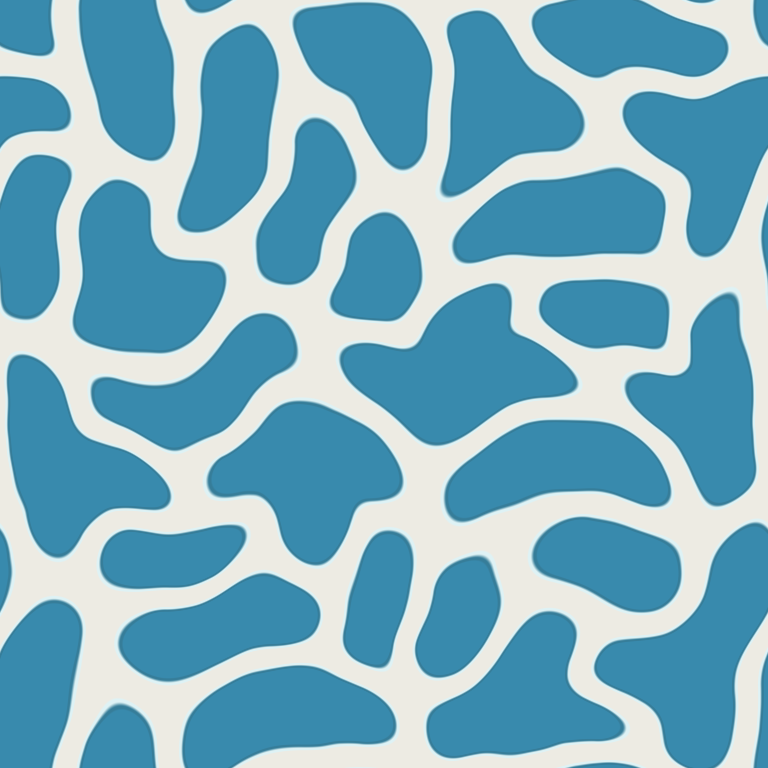
A Shadertoy shader for this pattern:

```glsl
// Seamless pattern of rounded, interlocking blue blobs parted by even cream channels.

#define GRID 9.0          // lattice nodes per side, a multiple of 3
#define JITTER 0.5        // node scatter, in lattice steps
#define TIP_PULL 0.15     // how far arm tips draw back to their root
#define HALF_CHANNEL 0.135
#define ROUNDING 0.18     // softness of the blob corners
#define WEBBING 0.25      // fillet where arms meet
#define OPPOSED 0.7       // chance that both nodes of a slot go to different roots
#define EDGE 0.0019       // edge softness, in canvas units
#define SEED 4.7

const float TAU = 6.2831853;
const vec3 BLUE = vec3(0.22, 0.54, 0.68);
const vec3 BLUE_RIM = vec3(0.21, 0.49, 0.60);
const vec3 CREAM = vec3(0.93, 0.92, 0.89);
const vec3 CREAM_RIM = vec3(0.87, 0.95, 0.96);

// Sine hash that repeats with the lattice.
vec2 hashWrapped(vec2 cell, float salt) {
    vec2 c = floor(mod(cell + 0.5, GRID)) + salt;
    return fract(sin(vec2(dot(c, vec2(127.1, 311.7)), dot(c, vec2(269.5, 183.3)))) * 43758.55);
}

vec2 nodePosition(vec2 cell) {
    return cell + 0.5 + JITTER * (hashWrapped(cell, SEED) - 0.5);
}

float smoothMin(float a, float b, float k) {
    float h = max(k - abs(a - b), 0.0) / k;
    return min(a, b) - 0.25 * h * h * k;
}

float segmentDistance(vec2 p, vec2 a, vec2 b) {
    vec2 ab = b - a;
    return length(p - a - ab * clamp(dot(p - a, ab) / dot(ab, ab), 0.0, 1.0));
}

// A slot lies between two diagonal roots; says which of its nodes join the first.
bvec2 slotOwners(vec2 slot) {
    vec2 h = hashWrapped(slot, SEED + 31.3);
    bool upper = h.x < 0.5;
    return bvec2(upper, (h.y < OPPOSED) != upper);
}

// Distance to the skeleton of one blob: a root with up to four arms.
float skeletonDistance(vec2 p, vec2 root) {
    vec2 center = nodePosition(root);
    bvec2 after = slotOwners(root);
    bvec2 before = slotOwners(root + vec2(-1.0, 1.0));
    bool hasArm[4] = bool[4](after.x, !before.x, !before.y, after.y);
    vec2 dir = vec2(1.0, 0.0);
    float d = length(p - center);
    for (int i = 0; i < 4; i++) {
        if (hasArm[i]) {
            vec2 tip = mix(nodePosition(root + dir), center, TIP_PULL);
            d = smoothMin(d, segmentDistance(p, center, tip), WEBBING);
        }
        dir = vec2(-dir.y, dir.x);
    }
    return d;
}

// Positive inside blobs, negative in channels, in lattice steps.
float blobField(vec2 p) {
    vec2 base = floor(p);
    float nearest = 10.0;
    float total = 0.0;
    for (int j = -3; j <= 3; j++) {
        for (int i = -3; i <= 3; i++) {
            vec2 root = base + vec2(i, j);
            if (mod(root.x + root.y + 0.5, 3.0) > 1.0) continue;
            float d = skeletonDistance(p, root);
            nearest = min(nearest, d);
            total += exp(-d / ROUNDING);
        }
    }
    float others = max(total - exp(-nearest / ROUNDING), 1e-7);
    return 0.5 * (-ROUNDING * log(others) - nearest) - HALF_CHANNEL;
}

void mainImage(out vec4 fragColor, in vec2 fragCoord) {
    vec2 uv = fragCoord / iResolution.xy;

    // Periodic bending hides the lattice and makes the outlines wavy.
    vec2 bent = uv + 0.018 * sin(TAU * (vec2(2.0, 3.0) * uv.yx + vec2(0.1, 0.6)))
                   + 0.012 * sin(TAU * (vec2(1.0, 2.0) * uv.xy + uv.yx + vec2(0.4, 0.2)))
                   + 0.004 * sin(TAU * (vec2(7.0, 6.0) * uv.yx + vec2(0.3, 0.8)));

    // Blend across the edge, with a thin tinted rim on either side.
    float e = blobField(bent * GRID) / (GRID * EDGE);
    vec3 ground = mix(CREAM, CREAM_RIM, smoothstep(-2.2, -1.4, e));
    vec3 blob = mix(BLUE_RIM, BLUE, smoothstep(1.2, 2.0, e));
    fragColor = vec4(mix(ground, blob, smoothstep(-0.8, 0.8, e)), 1.0);
}
```
